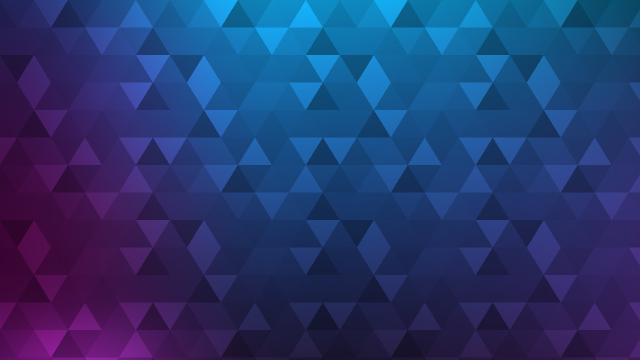
Give the GLSL for this background, as a Shadertoy shader.

```glsl
// Draws a repeating triangle mosaic over a blue, teal and purple gradient.

#define HALF_SIDE 0.0472    // half a triangle side, in canvas heights
#define ROW_HEIGHT 0.0764   // height of a triangle row, in canvas heights
#define LIGHT_GAIN 0.27     // brightening of accent triangles
#define DARK_GAIN 0.23      // darkening of accent triangles
#define VARIATION 0.18      // spread of the remaining triangles
#define CENTRE_X 0.43       // column where the blue is strongest

// One motif row: columns of three light triangles and one dark (-1 is none).
const ivec4 MOTIF[6] = ivec4[6](
    ivec4(3, 8, -1, 4), ivec4(6, -1, -1, 9), ivec4(9, 2, -1, 1),
    ivec4(2, 8, -1, 9), ivec4(3, -1, -1, 2), ivec4(5, 8, 0, 9));

float hash(vec2 cell) {
    return fract(sin(dot(cell, vec2(127.1, 311.7))) * 4375.85);
}

// Quadratic blend passing through three colours at heights 0, 0.5 and 1.
vec3 column(vec3 low, vec3 middle, vec3 high, float y) {
    return low * (1.0 - y) * (1.0 - 2.0 * y)
         + middle * 4.0 * y * (1.0 - y)
         + high * y * (2.0 * y - 1.0);
}

float glow(vec2 uv, vec2 centre, vec2 radius) {
    vec2 d = (uv - centre) / radius;
    return exp(-dot(d, d));
}

vec3 backdrop(vec2 uv) {
    vec3 left = column(vec3(0.21, 0.03, 0.21), vec3(0.21, 0.035, 0.22),
                       vec3(0.12, 0.14, 0.34), uv.y);
    vec3 centre = column(vec3(0.10, 0.08, 0.18), vec3(0.09, 0.26, 0.47),
                         vec3(0.05, 0.55, 0.77), uv.y);
    vec3 right = column(vec3(0.22, 0.10, 0.33), vec3(0.18, 0.18, 0.42),
                        vec3(0.03, 0.27, 0.37), uv.y);
    float toRight = clamp((uv.x - CENTRE_X) / (1.0 - CENTRE_X), 0.0, 1.0);
    vec3 color = mix(left, centre, smoothstep(0.0, CENTRE_X, uv.x));
    color = mix(color, right, toRight * toRight);

    // Magenta corner and soft violet lights
    color += vec3(0.27, 0.06, 0.30) * glow(uv, vec2(0.13, -0.03), vec2(0.17, 0.16));
    color += vec3(0.06, 0.01, 0.09) * glow(uv, vec2(0.20, 0.75), vec2(0.14, 0.25));
    color += vec3(0.07, 0.00, 0.03) * glow(uv, vec2(0.20, 0.38), vec2(0.16, 0.22));
    return color;
}

// Column and row of the triangle that holds p; p.y runs downwards.
ivec2 triangleCell(vec2 p) {
    vec2 base = floor(p);
    vec2 f = p - base;
    bool pointsUp = mod(base.x + base.y, 2.0) < 0.5;
    float boundary = pointsUp ? f.y : 1.0 - f.y;
    return ivec2(base + vec2(step(boundary, f.x), 0.0));
}

float triangleShade(vec2 p) {
    ivec2 cell = triangleCell(p);
    ivec2 tile = ivec2(cell.x % 10, cell.y % 6);
    ivec4 accents = MOTIF[tile.y];
    if (tile.x == accents.w) return 1.0 - DARK_GAIN;
    if (any(equal(accents.xyz, ivec3(tile.x)))) return 1.0 + LIGHT_GAIN;
    return 1.0 + VARIATION * (hash(vec2(tile)) - 0.5);
}

void mainImage(out vec4 fragColor, in vec2 fragCoord) {
    vec2 uv = fragCoord / iResolution.xy;

    // Average four samples to smooth the triangle edges
    float shade = 0.0;
    for (int i = 0; i < 4; i++) {
        vec2 offset = vec2(i % 2, i / 2) * 0.5 - 0.25;
        vec2 point = (fragCoord + offset) / iResolution.y;
        shade += 0.25 * triangleShade(vec2(point.x / HALF_SIDE,
                                           (1.0 - point.y) / ROW_HEIGHT));
    }

    vec3 color = backdrop(uv) * shade + 0.04 * max(shade - 1.0, 0.0);
    fragColor = vec4(clamp(color, 0.0, 1.0), 1.0);
}
```
